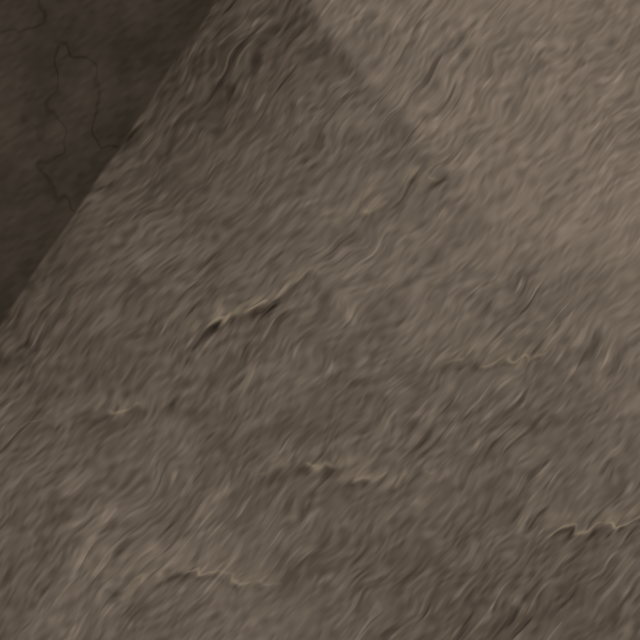
A WebGL 2 fragment shader for this texture:

```glsl
#version 300 es
precision highp float;
// Brown slate slab with slanted grain, splintered pale veins and a shaded corner.
uniform vec2 u_resolution;
out vec4 fragColor;

const vec3 SHADE_BROWN = vec3(0.22, 0.19, 0.16);
const vec3 LIGHT_TAUPE = vec3(0.47, 0.42, 0.37);
const vec3 VEIN_CREAM = vec3(0.60, 0.54, 0.45);
const float GRAIN_ANGLE = 0.88;
const int VEIN_COUNT = 9;

float hash(vec2 cell) {
    vec3 a = fract(cell.xyx * 0.1031);
    a += dot(a, a.yzx + 33.33);
    return fract((a.x + a.y) * a.z);
}

float noise(vec2 p) {
    vec2 cell = floor(p), f = fract(p);
    f = f * f * (3.0 - 2.0 * f);
    float low = mix(hash(cell), hash(cell + vec2(1, 0)), f.x);
    float high = mix(hash(cell + vec2(0, 1)), hash(cell + vec2(1, 1)), f.x);
    return mix(low, high, f.y);
}

float fbm(vec2 p) {
    float sum = 0.0, amp = 0.533;
    for (int i = 0; i < 4; i++) {
        sum += amp * noise(p);
        p = mat2(1.6, 1.2, -1.2, 1.6) * p + 17.3;
        amp *= 0.5;
    }
    return sum;
}

// Coordinates along and across a direction
vec2 turn(vec2 p, float angle) {
    float c = cos(angle), s = sin(angle);
    return vec2(c * p.x + s * p.y, c * p.y - s * p.x);
}

// Signed distance to a line, positive on the side of its normal
float lineSide(vec2 p, vec2 origin, vec2 normal) {
    return dot(p - origin, normalize(normal));
}

float bell(float x, float width) {
    return exp(-x * x / (width * width));
}

// Slanted fibres at three sizes, flatter strands and soft patches, centred on zero
float grainTone(vec2 p, vec2 q) {
    float fine = noise(q * vec2(62.0, 215.0)) - 0.5;
    float middle = noise(q * vec2(24.0, 98.0) + 40.0) - 0.5;
    float coarse = noise(q * vec2(9.0, 34.0) + 80.0) - 0.5;
    float flatter = noise(turn(q, -0.38) * vec2(32.0, 125.0) + 15.0) - 0.5;
    float patches = fbm(p * 4.5 + 9.0) - 0.5;
    float rough = 0.65 + 0.7 * fbm(p * 8.0 + 64.0);
    return rough * (0.34 * fine + 0.20 * middle + 0.20 * flatter) + 0.08 * coarse + 0.42 * patches;
}

// Sparse thin scratches: x pale, y dark
vec2 scratches(vec2 p, vec2 q) {
    float area = smoothstep(0.42, 0.66, fbm(p * 6.0 + 31.0));
    float pale = smoothstep(0.70, 0.92, noise(q * vec2(20.0, 150.0) + 70.0));
    float dark = smoothstep(0.74, 0.95, noise(q * vec2(14.0, 135.0) + 120.0));
    return vec2(pale * area, dark * (0.25 + 0.75 * area));
}

// One wandering vein of splinters: x pale crest, y dark hollow
vec2 vein(vec2 p, vec2 q, vec2 centre, float angle, float halfLength, float seed) {
    vec2 l = turn(p - centre, angle);
    float taper = smoothstep(1.0, 0.2, abs(l.x) / halfLength);
    l.y += 0.07 * (fbm(l * 6.0 + seed) - 0.5);
    l.y += 0.022 * (noise(q * vec2(30.0, 95.0) + seed) - 0.5);
    float broken = smoothstep(0.35, 0.70, noise(q * vec2(20.0, 60.0) + seed * 2.0));
    float splinter = smoothstep(0.56, 0.86, noise(q * vec2(30.0, 125.0) + seed * 3.0));
    float crest = bell(l.y, 0.0036) * broken + 0.55 * splinter * bell(l.y - 0.006, 0.022);
    crest += 0.12 * bell(l.y - 0.012, 0.022);
    float chipped = smoothstep(0.3, 0.65, noise(q * vec2(22.0, 70.0) + seed * 5.0));
    float hollow = bell(l.y + 0.010, 0.007) * chipped + 0.3 * bell(l.y + 0.014, 0.014);
    return taper * vec2(crest, hollow);
}

// Veins spread over the slab, steeper towards the top
vec2 veins(vec2 p, vec2 q) {
    vec2 total = vec2(0.0);
    for (int i = 0; i < VEIN_COUNT; i++) {
        float k = float(i);
        float jitter = hash(vec2(k, 5.0));
        vec2 centre = vec2(fract(0.30 + k * 0.618), 0.09 + 0.78 * k / float(VEIN_COUNT));
        float angle = 0.62 * centre.y + 0.35 * (jitter - 0.4);
        float halfLength = 0.12 + 0.13 * hash(vec2(k, 11.0));
        total += (0.5 + 0.5 * jitter) * vein(p, q, centre, angle, halfLength, k * 13.7);
    }
    return min(total, 1.0);
}

// Broad light: bright upper right, shadow wedge, pale lower left band
float slabLight(vec2 p, float wall) {
    float light = 0.58 + 0.36 * smoothstep(0.95, 1.7, p.x + p.y);
    float shadowEdge = lineSide(p, vec2(0.475, 1.0), vec2(0.77, 0.64));
    float shadow = smoothstep(0.012, -0.018, shadowEdge) * smoothstep(0.50, 1.0, p.y);
    float band = lineSide(p, vec2(0.03, 0.0), vec2(0.853, -0.521));
    float glow = smoothstep(-0.006, 0.008, band) * exp(-max(band, 0.0) / 0.13);
    light += 0.26 * glow * smoothstep(0.32, 0.12, p.y);
    return light - 0.38 * shadow - 0.24 * exp(min(wall, 0.0) / 0.11);
}

// Dim corner face with mottling and branching cracks
float cornerTone(vec2 p, float wall) {
    float mottle = fbm(p * 14.0 + 3.0) - 0.5;
    float crack = bell(fbm(p * vec2(9.0, 7.0) + 55.0) - 0.5, 0.016);
    float fibre = noise(turn(p, 0.6) * vec2(70.0, 170.0)) - 0.5;
    return 0.05 + 0.34 * mottle + 0.15 * fibre - 0.13 * crack - 0.12 * bell(wall, 0.09);
}

void main() {
    vec2 p = gl_FragCoord.xy / u_resolution;
    float pixel = 1.0 / u_resolution.y;
    vec2 warp = vec2(fbm(p * 4.0), fbm(p * 4.0 + 20.0));
    vec2 ripple = vec2(noise(p * 26.0), noise(p * 26.0 + 50.0));
    vec2 q = turn(p + 0.05 * warp + 0.010 * ripple, GRAIN_ANGLE);
    float wall = lineSide(p, vec2(0.0, 0.49), vec2(-0.831, 0.556));
    wall += 0.005 * (noise(p * 18.0) - 0.5);

    // Slab surface
    vec2 marks = scratches(p, q);
    vec2 seams = veins(p, q) * smoothstep(-0.03, -0.22, wall);
    float tone = slabLight(p, wall) + grainTone(p, q);
    tone += 0.26 * marks.x - 0.28 * marks.y - 0.46 * seams.y;
    vec3 slab = mix(SHADE_BROWN, LIGHT_TAUPE, tone);
    slab = mix(slab, VEIN_CREAM, 0.66 * seams.x);

    // Corner face behind a smooth edge
    vec3 corner = mix(SHADE_BROWN, LIGHT_TAUPE, cornerTone(p, wall));
    float cover = smoothstep(-1.5 * pixel, 1.5 * pixel + 0.002, wall);
    fragColor = vec4(mix(slab, corner, cover), 1.0);
}
```
